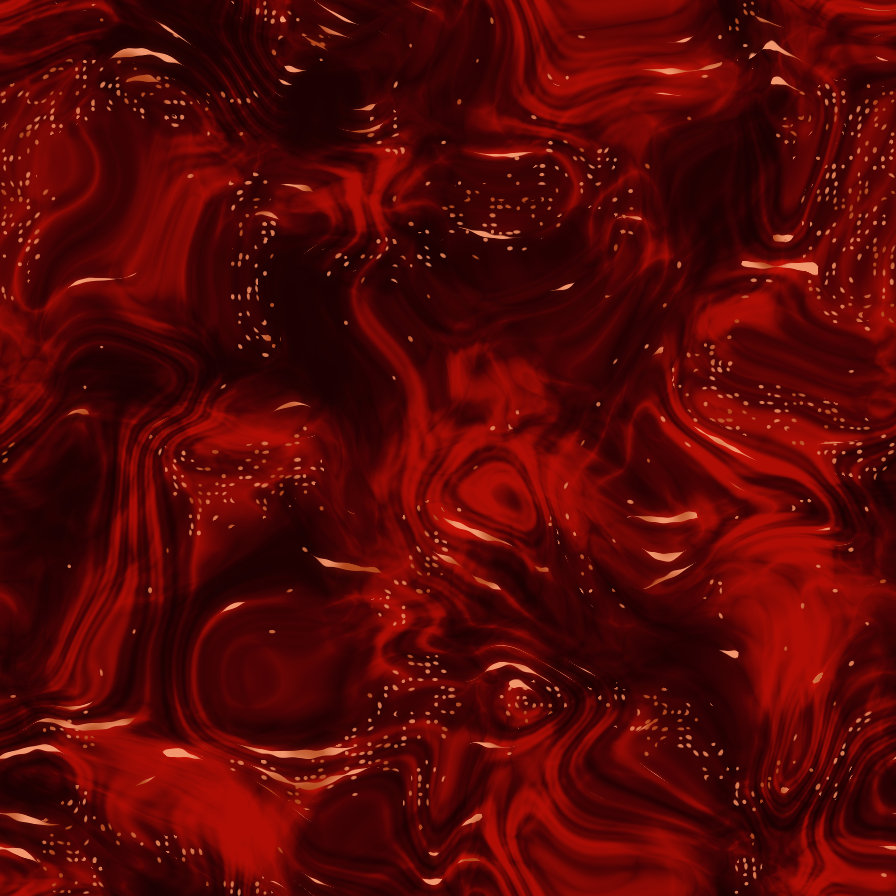
Write a WebGL 1 fragment shader that draws this texture.

```glsl
precision highp float;
// Glossy dark red fluid with folds, glowing rims and small wet highlights.
// Wrapping gradient noise is bent by periodic warps; contour lines of the
// warped height give folds and streaks, a jittered grid gives the grains.

uniform vec2 u_resolution;

const vec3 DEEP = vec3(0.115, 0.004, 0.008);
const vec3 BLOOD = vec3(0.30, 0.008, 0.016);
const vec3 HOT = vec3(0.68, 0.048, 0.016);
const vec3 AMBER = vec3(0.70, 0.28, 0.11);
const vec3 PALE = vec3(0.95, 0.59, 0.43);

const float BASE_CELLS = 3.0;     // whole repeats of the large shapes
const float SMOKE_CELLS = 4.0;    // whole repeats of the cloudy colour
const float WARP = 0.19;          // strength of the broad swirl
const float CURL = 0.030;         // strength of the fine swirl
const float VEIN_CELLS = 9.0;     // whole repeats of the thin filaments
const float FOLDS = 7.0;          // contour lines per unit of height
const float RIM_FALLOFF = 170.0;  // sharpness of the glowing rims
const float STREAK = 0.0046;      // largest half width of a streak
const float GRAIN_CELLS = 110.0;  // grid of small highlights
const float GRAIN_SHARE = 0.42;   // share of cells with a grain in a cluster

float hash(vec2 p) {
  return fract(sin(dot(p, vec2(127.1, 311.7))) * 43758.5453);
}

// Dot product of a random unit gradient with the offset from its corner
float corner(vec2 cell, vec2 offset, float period, float seed) {
  float angle = 6.28318 * hash(mod(cell, period) + seed * 17.3);
  return dot(vec2(cos(angle), sin(angle)), offset);
}

// Gradient noise that wraps after "cells" cells on the unit square
float noise(vec2 uv, float cells, float seed) {
  vec2 p = uv * cells + seed * vec2(0.37, 0.71);
  vec2 i = floor(p);
  vec2 f = p - i;
  vec2 s = f * f * f * (f * (f * 6.0 - 15.0) + 10.0);
  vec2 e = vec2(1.0, 0.0);
  float low = mix(corner(i, f, cells, seed),
                  corner(i + e.xy, f - e.xy, cells, seed), s.x);
  float high = mix(corner(i + e.yx, f - e.yx, cells, seed),
                   corner(i + e.xx, f - e.xx, cells, seed), s.x);
  return mix(low, high, s.y);
}

float smoke(vec2 uv, float cells, float seed) {
  float sum = 0.0;
  float amp = 1.0;
  for (int k = 0; k < 6; k++) {
    sum += amp * noise(uv, cells, seed + float(k));
    cells *= 2.0;
    amp *= 0.56;
  }
  return sum;
}

float swell(vec2 uv, float cells, float seed) {
  return noise(uv, cells, seed) + 0.5 * noise(uv, cells * 2.0, seed + 1.0);
}

vec2 swirl(vec2 uv, float cells, float seed) {
  return vec2(swell(uv, cells, seed), swell(uv, cells, seed + 3.0));
}

float height(vec2 uv) {
  vec2 p = uv + WARP * swirl(uv, BASE_CELLS, 1.0);
  return swell(p, BASE_CELLS, 7.0) + 0.07 * noise(p, 13.0, 9.0);
}

// Thin lines along the zero contours of two noise octaves
float filaments(vec2 uv, float seed) {
  return exp(-16.0 * abs(noise(uv, VEIN_CELLS, seed)))
       + 0.8 * exp(-14.0 * abs(noise(uv, VEIN_CELLS * 2.0, seed + 1.0)));
}

// Short flat grains lying along the folds, one per chosen grid cell
float grains(vec2 uv, vec2 across, float share, float aa) {
  vec2 p = uv * GRAIN_CELLS;
  vec2 id = floor(p);
  vec2 jitter = vec2(hash(id + 3.1), hash(id + 8.7)) - 0.5;
  vec2 q = p - id - 0.5 - 0.3 * jitter;
  vec2 local = abs(vec2(dot(q, vec2(across.y, -across.x)), dot(q, across)));
  vec2 size = vec2(0.18 + 0.26 * hash(id + 5.3), 0.13 + 0.12 * hash(id + 1.9));
  float edge = (length(local / size) - 1.0) * size.y;
  float present = step(hash(id + 12.4), share);
  return present * clamp(0.5 - edge / (aa * GRAIN_CELLS), 0.0, 1.0);
}

void main() {
  vec2 uv = gl_FragCoord.xy / u_resolution;
  float aa = 1.0 / min(u_resolution.x, u_resolution.y);

  // Fold height, its slope and the distance to the nearest crest line
  float h = height(uv);
  vec2 e = vec2(0.002, 0.0);
  vec2 slope = (vec2(height(uv + e.xy), height(uv + e.yx)) - h) / e.x;
  vec2 across = slope / max(length(slope), 0.001);
  float phase = h * FOLDS;
  float crest = abs(fract(phase) - 0.5) / (FOLDS * max(length(slope), 1.5));

  // Cloudy tone, broken up by folds, strands, filaments and rims
  vec2 p = uv + WARP * swirl(uv, BASE_CELLS, 1.0);
  vec2 fine = p + CURL * swirl(p, 10.0, 51.0);
  float cloud = smoke(fine, SMOKE_CELLS, 11.0);
  float folded = smoothstep(-0.25, 0.25, noise(p, 5.0, 21.0));
  float strands = sin(6.28318 * phase * 3.0 + cloud * 5.0);
  float veins = filaments(fine, 61.0) - filaments(fine, 71.0);
  float rim = exp(-crest * RIM_FALLOFF) * smoothstep(0.0, 0.3, noise(uv, 6.0, 25.0));
  float tone = 0.72 * cloud - 0.04 - 0.14 * folded * cos(6.28318 * phase)
             + 0.07 * folded * strands + 0.11 * veins + 0.30 * rim;
  float level = smoothstep(-0.50, 0.52, tone);
  vec3 color = mix(DEEP, BLOOD, clamp(level * 2.0, 0.0, 1.0));
  color = mix(color, HOT, clamp(level * 2.0 - 1.0, 0.0, 1.0));

  // Ragged streaks where a crest runs level, with a warm halo
  float facing = smoothstep(0.75, 0.98, abs(across.y));
  float width = STREAK * facing * smoothstep(0.02, 0.28, noise(uv, 9.0, 31.0));
  float ragged = width * (0.85 + 1.1 * noise(uv, 50.0, 33.0));
  float streak = clamp((ragged - crest) / aa, 0.0, 1.0);
  color += vec3(0.22, 0.04, 0.01) * exp(-crest * 170.0) * width / STREAK;
  float shine = smoothstep(-0.35, 0.2, noise(uv, 24.0, 35.0));
  color = mix(color, mix(AMBER, PALE, shine), streak);

  // Tight clusters of grains
  float cluster = smoothstep(0.14, 0.32, noise(p, 8.0, 41.0));
  float grain = grains(uv, across, GRAIN_SHARE * cluster, aa);
  color = mix(color, mix(AMBER, PALE, shine * 0.7), 0.95 * grain);

  gl_FragColor = vec4(color, 1.0);
}
```
